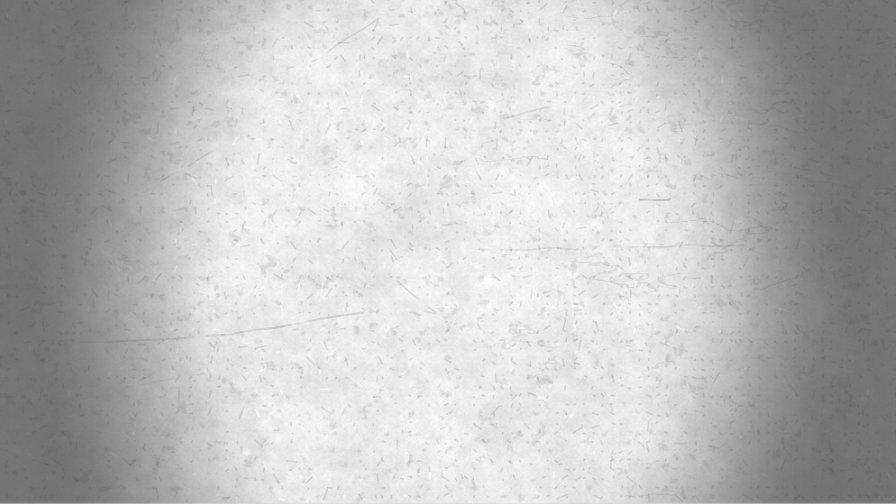
A Shadertoy shader for this texture:

```glsl
// Pale scratched plaster wall with a soft oval of light and dark grey sides.

float hash(vec2 p) {
    return fract(sin(dot(p, vec2(127.1, 311.7))) * 43758.5453);
}

float valueNoise(vec2 p) {
    vec2 cell = floor(p), f = fract(p);
    f = f * f * (3.0 - 2.0 * f);
    float low = mix(hash(cell), hash(cell + vec2(1, 0)), f.x);
    float high = mix(hash(cell + vec2(0, 1)), hash(cell + vec2(1, 1)), f.x);
    return mix(low, high, f.y);
}

float fbm(vec2 p) {
    float sum = 0.0, amp = 0.5;
    for (int i = 0; i < 5; i++) {
        sum += amp * valueNoise(p);
        p = mat2(1.6, 1.2, -1.2, 1.6) * p + 7.3;
        amp *= 0.5;
    }
    return sum;
}

float segmentDistance(vec2 p, vec2 a, vec2 b) {
    vec2 ab = b - a;
    float t = clamp(dot(p - a, ab) / dot(ab, ab), 0.0, 1.0);
    return length(p - a - ab * t);
}

// Worn line: soft edge, wobble and gaps along its length.
float scratch(vec2 p, vec2 a, vec2 b, float width, float aa) {
    p.y += 0.006 * (valueNoise(p * 22.0) - 0.5);
    float line = 1.0 - smoothstep(width, width + aa, segmentDistance(p, a, b));
    return line * smoothstep(0.2, 0.65, valueNoise(p * 55.0 + 3.0));
}

float softSpot(vec2 p, vec2 center, float radius) {
    vec2 d = (p - center) / radius;
    return exp(-dot(d, d));
}

// One random short stroke per grid cell; density is the share of cells used.
float scatteredStrokes(vec2 p, float scale, float reach, float density, float seed, float aa) {
    vec2 q = p * scale, cell = floor(q);
    vec2 id = cell + seed;
    vec2 center = 0.35 + 0.3 * vec2(hash(id), hash(id + 19.7));
    float angle = 6.283 * hash(id + 41.3);
    vec2 arm = reach * hash(id + 5.1) * vec2(cos(angle), sin(angle)) + 0.01;
    float d = segmentDistance(q - cell, center - arm, center + arm) / scale;
    float line = 1.0 - smoothstep(0.0003, 0.0003 + aa, d);
    return line * step(hash(id + 73.9), density);
}

// Broken contour lines of a stretched noise field.
float cracks(vec2 p) {
    float field = fbm(p * vec2(6.0, 17.0) + 11.0);
    float vein = 1.0 - smoothstep(0.003, 0.018, abs(field - 0.48));
    return vein * smoothstep(0.45, 0.75, valueNoise(p * 13.0 + 31.0));
}

float lightFalloff(vec2 p) {
    vec2 d = (p - vec2(0.878, 0.457)) / vec2(0.637, 0.815);
    float radius = length(d) + 0.07 * (fbm(p * 5.0) - 0.48);
    return 1.0 - smoothstep(0.62, 1.30, radius);
}

float longScratches(vec2 p, float aa) {
    float s = 0.8 * scratch(p, vec2(0.10, 0.315), vec2(0.46, 0.337), 0.0006, aa);
    s += scratch(p, vec2(0.44, 0.336), vec2(0.72, 0.380), 0.0008, aa);
    s += 0.8 * scratch(p, vec2(0.27, 0.612), vec2(0.42, 0.699), 0.0006, aa);
    s += 0.7 * scratch(p, vec2(0.62, 0.878), vec2(0.78, 0.983), 0.0004, aa);
    s += 0.8 * scratch(p, vec2(0.787, 0.444), vec2(0.868, 0.375), 0.0004, aa);
    s += 0.7 * scratch(p, vec2(0.735, 0.555), vec2(0.788, 0.485), 0.0004, aa);
    s += 0.7 * scratch(p, vec2(0.95, 0.505), vec2(1.48, 0.515), 0.0005, aa);
    s += 1.4 * scratch(p, vec2(1.27, 0.602), vec2(1.33, 0.607), 0.0008, aa);
    s += 0.7 * scratch(p, vec2(1.00, 0.764), vec2(1.09, 0.787), 0.0004, aa);
    return s + 0.5 * scratch(p, vec2(0.25, 0.230), vec2(0.42, 0.264), 0.0004, aa);
}

void mainImage(out vec4 fragColor, in vec2 fragCoord) {
    vec2 p = fragCoord / iResolution.y;
    float aa = 1.3 / iResolution.y;
    float light = lightFalloff(p);
    float tone = mix(0.455, 0.922, light);

    // Plaster: broad stains, mottling and fine grain
    float texture_ = 0.10 * (fbm(p * 7.0 + 2.0) - 0.48);
    texture_ += 0.10 * (fbm(p * 38.0) - 0.48);
    texture_ += 0.045 * (valueNoise(p * 270.0) - 0.5);
    texture_ -= 0.08 * smoothstep(0.60, 0.78, fbm(p * 65.0 + 9.0));
    texture_ -= 0.035 * softSpot(p, vec2(0.80, 0.57), 0.12);
    texture_ += 0.045 * softSpot(p, vec2(0.72, 0.63), 0.055);

    // Wear: cracks gather on the right, marks lie everywhere
    float rightSide = smoothstep(0.75, 1.25, p.x);
    texture_ -= (0.015 + 0.06 * rightSide) * cracks(p);
    texture_ -= 0.09 * scatteredStrokes(p, 30.0, 0.32, 0.35, 3.0, aa);
    texture_ -= 0.10 * scatteredStrokes(p + 0.013, 55.0, 0.20, 0.25 + 0.2 * rightSide, 8.0, aa);
    texture_ += 0.07 * scatteredStrokes(p + 0.007, 24.0, 0.18, 0.2, 14.0, aa);
    texture_ -= 0.12 * longScratches(p, aa);

    // Pale chips
    float chips = softSpot(p, vec2(0.490, 0.100), 0.009) + softSpot(p, vec2(0.945, 0.472), 0.006);
    chips += softSpot(p, vec2(0.968, 0.443), 0.007) + softSpot(p, vec2(0.975, 0.790), 0.007);
    chips += scratch(p, vec2(0.346, 0.715), vec2(0.349, 0.745), 0.001, aa);
    texture_ += 0.08 * chips;

    float grey = tone * (1.0 + texture_ * mix(0.65, 1.0, light));
    grey = mix(grey, 0.85, 0.5 * (1.0 - smoothstep(0.001, 0.004, p.y)));
    fragColor = vec4(vec3(clamp(grey, 0.0, 1.0)), 1.0);
}
```
